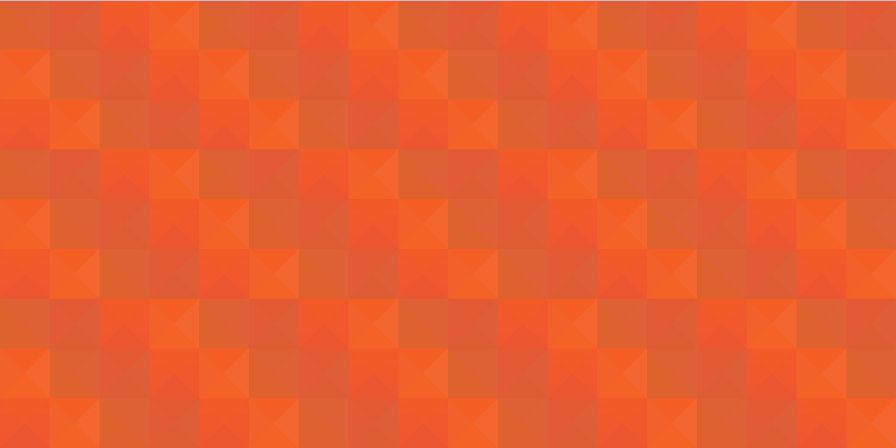
Give the GLSL for this pattern, as a WebGL 2 fragment shader.

```glsl
#version 300 es
precision highp float;
// Orange and rust faceted square tiles, 18 by 9, stepping diagonally in blocks of 4 by 3.
uniform vec2 u_resolution;
out vec4 fragColor;

// Four triangular facets meeting at the tile centre; p runs from -0.5 to 0.5.
vec3 facets(vec2 p, vec3 top, vec3 right, vec3 bottom, vec3 left) {
    vec3 upright = p.y > 0.0 ? top : bottom;
    vec3 sideways = p.x > 0.0 ? right : left;
    return abs(p.y) > abs(p.x) ? upright : sideways;
}

vec3 tileColor(int kind, vec2 p) {
    // Brown, split along the falling diagonal
    if (kind == 0) return facets(p, vec3(0.87, 0.38, 0.21), vec3(0.87, 0.38, 0.22),
                                    vec3(0.87, 0.38, 0.185), vec3(0.865, 0.385, 0.18));
    // Brick, split along the rising diagonal
    if (kind == 1) return facets(p, vec3(0.89, 0.35, 0.20), vec3(0.87, 0.37, 0.22),
                                    vec3(0.87, 0.36, 0.20), vec3(0.89, 0.355, 0.21));
    // Vermilion, with a redder facet at the foot
    if (kind == 2) {
        vec3 side = mix(vec3(0.94, 0.34, 0.19), vec3(0.95, 0.35, 0.16), p.y + 0.5);
        return facets(p, vec3(0.95, 0.355, 0.155), side, vec3(0.92, 0.335, 0.19), side);
    }
    // Bright orange, with a pale right facet
    return facets(p, vec3(0.955, 0.37, 0.145), vec3(0.955, 0.40, 0.19),
                     vec3(0.955, 0.385, 0.15), vec3(0.95, 0.38, 0.16));
}

vec3 pattern(vec2 uv) {
    vec2 grid = vec2(uv.x, 1.0 - uv.y) * vec2(18.0, 9.0);
    vec2 cell = floor(grid);
    vec2 p = (fract(grid) - 0.5) * vec2(1.0, -1.0);

    // Each row moves one tile right, starting again every third row
    int kind = int(mod(cell.x - mod(cell.y, 3.0), 4.0) + 0.5);
    vec3 color = tileColor(kind, p);

    // Hairline of pale lilac along the top edge
    return uv.y > 0.9975 ? vec3(0.80, 0.73, 0.80) : color;
}

void main() {
    // Average a 4 by 4 set of samples to smooth every edge
    vec3 sum = vec3(0.0);
    for (int i = 0; i < 16; i++) {
        vec2 offset = (vec2(i % 4, i / 4) + 0.5) / 4.0 - 0.5;
        sum += pattern((gl_FragCoord.xy + offset) / u_resolution);
    }
    fragColor = vec4(sum / 16.0, 1.0);
}
```
